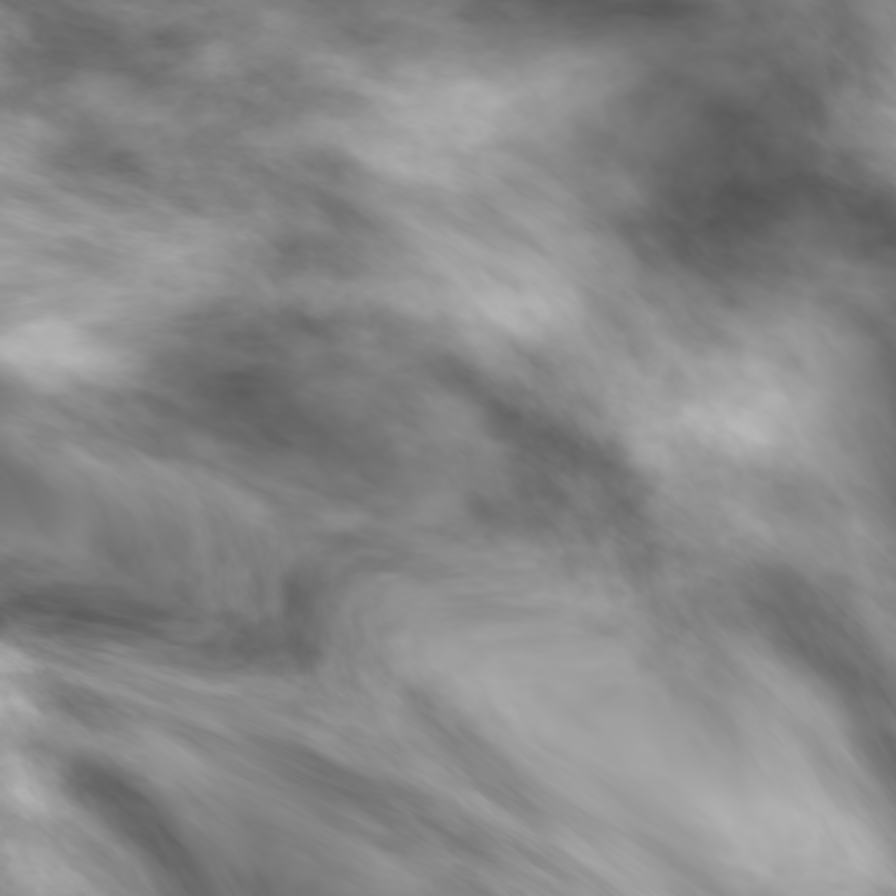
A Shadertoy shader for this texture:

```glsl
// Soft grey cloud haze, drawn out sideways and sinking to the lower right

float hash(vec2 p) {
    vec3 q = fract(p.xyx * 0.1031);
    q += dot(q, q.yzx + 33.33);
    return fract((q.x + q.y) * q.z);
}

// Smoothly interpolated lattice noise, 0 to 1
float valueNoise(vec2 p) {
    vec2 cell = floor(p), f = fract(p);
    vec2 w = f * f * f * (f * (f * 6.0 - 15.0) + 10.0);
    float low  = mix(hash(cell), hash(cell + vec2(1, 0)), w.x);
    float high = mix(hash(cell + vec2(0, 1)), hash(cell + vec2(1, 1)), w.x);
    return mix(low, high, w.y);
}

// Layered noise centred on zero, each octave turned to hide the lattice
float cloudNoise(vec2 p) {
    mat2 turn = mat2(0.8, 0.6, -0.6, 0.8);
    float sum = 0.0, amplitude = 1.0;
    for (int octave = 0; octave < 6; octave++) {
        sum += amplitude * (valueNoise(p) - 0.5);
        p = turn * p * 2.03 + vec2(17.3, 41.7);
        amplitude *= 0.57;
    }
    return sum;
}

void mainImage(out vec4 fragColor, in vec2 fragCoord) {
    vec2 uv = fragCoord / iResolution.y;

    // Streaks lie nearly flat at the top and slope more steeply below
    float slope = mix(0.55, 0.08, uv.y);
    vec2 flow = vec2(uv.x, uv.y + slope * (uv.x - 0.5));

    // Stretch sideways, then bend gently so the wisps curl
    vec2 p = flow * vec2(3.4, 6.2) + vec2(23.0, 57.0);
    vec2 bend = vec2(valueNoise(p * 0.8 + 9.2), valueNoise(p * 0.8 + 71.5)) - 0.5;

    float grey = 0.532 + 0.24 * cloudNoise(p + 0.8 * bend);
    fragColor = vec4(vec3(clamp(grey, 0.33, 0.73)), 1.0);
}
```
